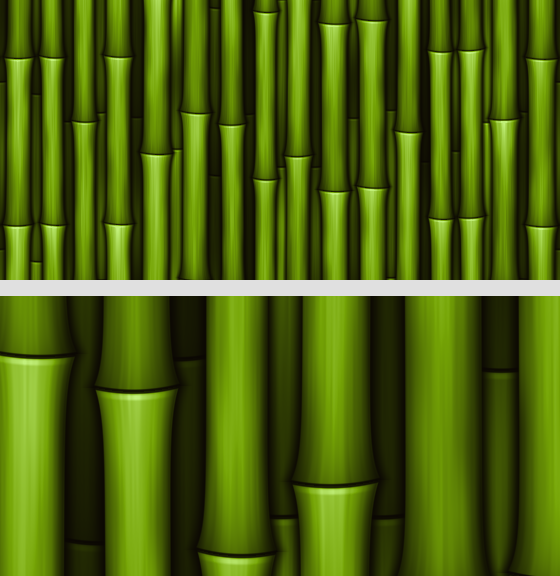
Top: the whole. Bottom: its middle third, enlarged.
Reproduce this texture procedurally as a Shadertoy shader.

```glsl
const float TAU = 6.2831853;
const int STALKS = 16;
const float SPACING = 0.125;      // distance between stalk axes
const float PITCH = 0.598;        // distance between nodes on a stalk
const float HALF_WIDTH = 0.0415;
const float BACK_HALF_WIDTH = 0.036;
const float FLARE = 0.34;         // widening at a node
const float NODE_BOW = 0.006;
const float LINE_HALF = 0.0026;
const float STREAK = 0.28;
const float BRIGHTNESS = 1.2;
const vec3 SHADE = vec3(0.04, 0.025, 0.01);
const vec3 LEAF = vec3(0.46, 0.645, 0.02);
const vec3 PALE = vec3(0.76, 0.94, 0.48);

// Node height on each stalk, as a fraction of the pitch
const float NODE_PHASE[STALKS] = float[STALKS](
    0.34, 0.336, 0.72, 0.332, 0.913, 0.668, 0.738, 0.065,
    0.926, 0.135, 0.114, 0.782, 0.301, 0.293, 0.707, 0.345);

float hash(vec2 p) {
    return fract(sin(dot(p, vec2(12.9898, 78.233))) * 43758.5453);
}

float noise(vec2 p) {
    vec2 i = floor(p), f = fract(p);
    f = f * f * (3.0 - 2.0 * f);
    return mix(mix(hash(i), hash(i + vec2(1, 0)), f.x),
               mix(hash(i + vec2(0, 1)), hash(i + vec2(1, 1)), f.x), f.y);
}

// Periodic wave over the row of stalks
float wave(float cycles, float index, float peak) {
    return cos(TAU * cycles * (index - peak) / float(STALKS));
}

float axisX(float index) {
    float drift = 0.004 + 0.0105 * (wave(1.0, index, 9.0) + wave(3.0, index, 0.3));
    return (index + 0.5) * SPACING + drift;
}

// q: offset from the axis and depth from the top.
// Returns brightness and signed distance to the side.
vec2 stalk(vec2 q, float halfWidth, float phase, float seed, float px) {
    float bowU = clamp(q.x / (halfWidth * 1.3), -1.0, 1.0);
    float tilt = (hash(vec2(seed, 3.0)) - 0.4) * 0.008;
    float depth = q.y - NODE_BOW * (1.0 - bowU * bowU) - tilt * bowU;
    float s = fract(depth / PITCH - phase);
    float below = s * PITCH;
    float above = PITCH - below;

    // Flared outline
    float flare = max(exp(-above / 0.028), 0.85 * exp(-below / 0.032));
    float w = halfWidth * (1.0 + FLARE * flare);
    float u = q.x / w;

    // Rounded body, brightest under a node
    float side = min(abs(u + 0.05), 1.0);
    float body = 1.0 - 0.78 * pow(side, 2.5);
    float v = BRIGHTNESS * body * mix(1.0, 0.78, s);
    v *= 1.0 - 0.6 * exp(-above / 0.04) * (0.4 + 0.6 * side);
    float glow = mix(0.1, 0.5, hash(vec2(seed, 7.0)));
    v += glow * exp(-below / 0.12) * pow(1.0 - side, 0.8);

    // Fibres and stains
    float fibre = 0.6 * noise(vec2(u * 6.0 + seed * 17.0, q.y * 5.0))
                + 0.4 * noise(vec2(u * 15.0 + seed * 31.0, q.y * 9.0));
    float stain = noise(vec2(u * 2.0 + seed * 9.0, q.y * 10.0));
    float tone = noise(vec2(seed * 5.0, q.y * 4.0));
    v *= 1.0 + STREAK * (fibre - 0.5);
    v *= 1.0 - 0.45 * stain * side;
    v *= mix(0.87, 1.1, tone);

    // Node groove with a light rim
    float groove = min(above, below);
    v += 0.35 * (1.0 - side) * (1.0 - smoothstep(0.001, 0.005, abs(below - 0.007)));
    v *= mix(0.12, 1.0, smoothstep(LINE_HALF - px, LINE_HALF + px, groove));
    return vec2(v, abs(q.x) - w);
}

void mainImage(out vec4 fragColor, in vec2 fragCoord) {
    float px = 1.0 / iResolution.y;
    vec2 p = fragCoord * px;
    float depth = 1.0 - p.y;
    float cell = floor(p.x / SPACING);
    float v = 0.0;

    // Dim stalks behind the gaps, partly lost in the dark
    for (int k = -1; k <= 2; k++) {
        float index = cell + float(k);
        float id = mod(index, float(STALKS));
        float phase = 0.45 + 0.6 * hash(vec2(id, 11.0));
        float level = mix(0.12, 0.68, hash(vec2(id, 5.0)));
        level *= mix(0.35, 1.3, noise(vec2(id * 3.0, depth * 3.5)));
        vec2 back = stalk(vec2(p.x - axisX(index - 0.5), depth),
                          BACK_HALF_WIDTH, phase, id + 40.0, px);
        v = mix(v, back.x * level, 1.0 - smoothstep(-px, px, back.y));
    }

    // Front stalks, each shading what lies beside it
    for (int k = -1; k <= 1; k++) {
        float index = cell + float(k);
        int id = (int(index) + STALKS) % STALKS;
        float seed = float(id);
        float halfWidth = HALF_WIDTH + 0.005 * wave(3.0, seed, 4.2);
        float lean = (hash(vec2(seed, 2.0)) - 0.5) * 0.016 * (p.y - 0.5);
        vec2 front = stalk(vec2(p.x - axisX(index) - lean, depth),
                           halfWidth, NODE_PHASE[id], seed, px);
        v *= smoothstep(-0.004, 0.016, front.y);
        v = mix(v, front.x, 1.0 - smoothstep(-px, px, front.y));
    }

    vec3 color = mix(SHADE, LEAF, clamp(v, 0.0, 1.0));
    color = mix(color, PALE, clamp((v - 0.98) * 1.4, 0.0, 1.0));
    fragColor = vec4(color, 1.0);
}
```
